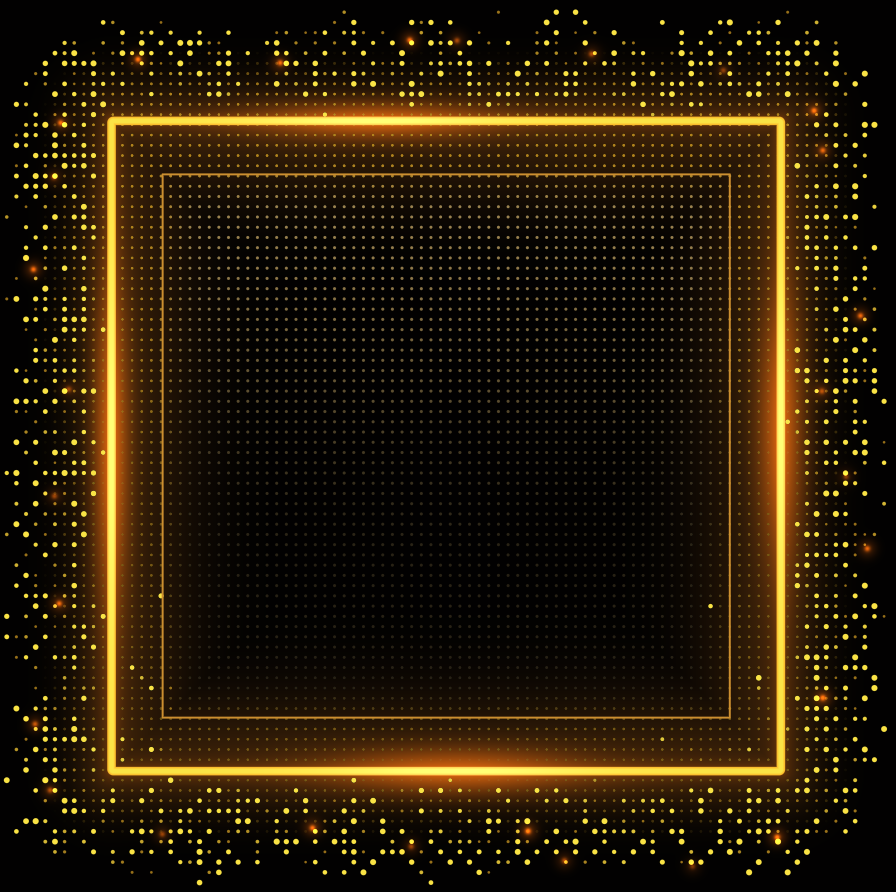
Reproduce this background procedurally as a Shadertoy shader.

```glsl
#define FRAME_CENTER vec2(0.498, 0.500)
#define FRAME_HALF vec2(0.3735, 0.3645)
#define FRAME_WIDTH 0.0048
#define INNER_HALF vec2(0.3165, 0.3045)
#define INNER_WIDTH 0.0011
#define DOT_PITCH vec2(0.01076, 0.01148)
#define DOT_ORIGIN vec2(0.3411, 0.6649)
#define SPARK_COUNT 28

const vec3 BLACK  = vec3(0.006, 0.004, 0.003);
const vec3 BROWN  = vec3(0.205, 0.115, 0.028);
const vec3 ORANGE = vec3(1.00, 0.43, 0.04);
const vec3 GOLD   = vec3(0.98, 0.72, 0.16);
const vec3 YELLOW = vec3(0.98, 0.89, 0.27);
const vec3 SAND   = vec3(0.82, 0.69, 0.42);

float hash(vec2 p) {
    vec3 q = fract(p.xyx * 0.1031);
    q += dot(q, q.yzx + 33.33);
    return fract((q.x + q.y) * q.z);
}

vec2 gradient(vec2 cell) {
    float a = 6.2832 * hash(cell + 71.0);
    return vec2(cos(a), sin(a));
}

float gradientNoise(vec2 p) {
    vec2 i = floor(p), f = fract(p);
    vec2 u = f * f * (3.0 - 2.0 * f), e = vec2(0.0, 1.0);
    float low = mix(dot(gradient(i), f), dot(gradient(i + e.yx), f - e.yx), u.x);
    float high = mix(dot(gradient(i + e), f - e), dot(gradient(i + 1.0), f - 1.0), u.x);
    return mix(low, high, u.y);
}

float boxDistance(vec2 p, vec2 halfSize) {
    vec2 q = abs(p) - halfSize;
    return length(max(q, 0.0)) + min(max(q.x, q.y), 0.0);
}

float blob(vec2 p, vec2 center, vec2 size) {
    vec2 q = (p - center) / size;
    return exp(-dot(q, q));
}

float fill(float d, float pixel) {
    return 1.0 - smoothstep(-0.7 * pixel, 0.7 * pixel, d);
}

// Hot spots, one on each side of the frame
float flares(vec2 p, float spread) {
    vec2 lo = FRAME_CENTER - FRAME_HALF, hi = FRAME_CENTER + FRAME_HALF;
    return blob(p, vec2(0.42, hi.y), vec2(0.13, 0.8 * spread))
         + blob(p, vec2(0.51, lo.y), vec2(0.14, spread))
         + blob(p, vec2(lo.x, 0.50), vec2(0.8 * spread, 0.18))
         + blob(p, vec2(hi.x, 0.52), vec2(spread, 0.15));
}

// Regular dim dots, with larger random ones around the frame
vec3 dots(vec2 p, float pixel) {
    vec2 id = floor((p - DOT_ORIGIN) / DOT_PITCH + 0.5);
    vec2 site = DOT_ORIGIN + id * DOT_PITCH;
    vec2 local = site - FRAME_CENTER;
    float r = length(p - site);
    float d = boxDistance(local, FRAME_HALF);
    // Regular grid, brighter towards the top
    float rise = mix(0.19, 0.74, smoothstep(0.36, 0.78, site.y));
    float band = smoothstep(-0.04, 0.02, boxDistance(local, INNER_HALF));
    vec3 dim = mix(SAND * rise, GOLD * (0.40 + 0.42 * rise), band);
    dim *= 1.0 - smoothstep(0.03, 0.085, d);
    vec3 light = dim * fill(r - 0.0017, pixel);
    // Scattered dots, favouring a staggered layout
    float size = hash(id + 431.0);
    float stagger = mix(0.82, 0.32, mod(id.x + id.y, 2.0));
    float cluster = 0.95 + 0.9 * gradientNoise(site * 17.0);
    float ring = smoothstep(0.0, 0.035, d) * (1.0 - smoothstep(0.085, 0.135, d));
    vec2 toCorner = vec2(abs(local.x) - FRAME_HALF.x, local.y + FRAME_HALF.y);
    float corner = exp(-length(toCorner * vec2(1.0, 0.7)) / 0.055) * step(d, -0.008);
    float chance = stagger * cluster * max(ring, corner) - 0.03;
    float present = step(hash(id + 200.0), chance) * step(0.0, chance);
    float radius = mix(0.0014, 0.0034, size);
    vec3 tint = mix(GOLD * 0.6, YELLOW, smoothstep(0.1, 0.55, size));
    return max(light, tint * present * fill(r - radius, pixel));
}

// Soft orange embers on a square ring
vec3 sparks(vec2 p) {
    vec3 light = vec3(0.0);
    for (int i = 0; i < SPARK_COUNT; i++) {
        float n = float(i);
        float a = 6.2832 * (n + hash(vec2(n, 17.0))) / float(SPARK_COUNT);
        vec2 dir = vec2(cos(a), sin(a));
        dir /= max(abs(dir.x), abs(dir.y));
        vec2 site = FRAME_CENTER + dir * (0.41 + 0.065 * hash(vec2(n, 53.0)));
        float power = 0.4 + 0.6 * hash(vec2(n, 91.0));
        light += power * ORANGE * (0.3 * blob(p, site, vec2(0.010)) + 0.9 * blob(p, site, vec2(0.0032)));
    }
    return light;
}

void mainImage(out vec4 fragColor, in vec2 fragCoord) {
    vec2 p = fragCoord / iResolution.xy;
    float pixel = 1.0 / min(iResolution.x, iResolution.y);
    float d = boxDistance(p - FRAME_CENTER, FRAME_HALF);
    // Warm haze on both sides of the frame
    float reach = d < 0.0 ? 0.085 : 0.046;
    vec3 color = BLACK + BROWN * exp(-d * d / (reach * reach));
    color += ORANGE * (0.28 * exp(-abs(d) / 0.008) + 0.46 * flares(p, 0.027));
    color = max(color, dots(p, pixel)) + sparks(p);
    // Thin inner border
    float border = abs(boxDistance(p - FRAME_CENTER, INNER_HALF));
    color = mix(color, vec3(0.80, 0.56, 0.19), fill(border - INNER_WIDTH, pixel));
    // Bright outer frame with slightly rounded corners
    float rim = abs(boxDistance(p - FRAME_CENTER, FRAME_HALF - 0.002) - 0.002);
    vec3 metal = mix(YELLOW, GOLD, smoothstep(0.0015, FRAME_WIDTH, rim));
    metal += vec3(0.15, 0.12, 0.20) * flares(p, 0.012);
    color = mix(color, metal, fill(rim - FRAME_WIDTH, pixel));
    fragColor = vec4(clamp(color, 0.0, 1.0), 1.0);
}
```
